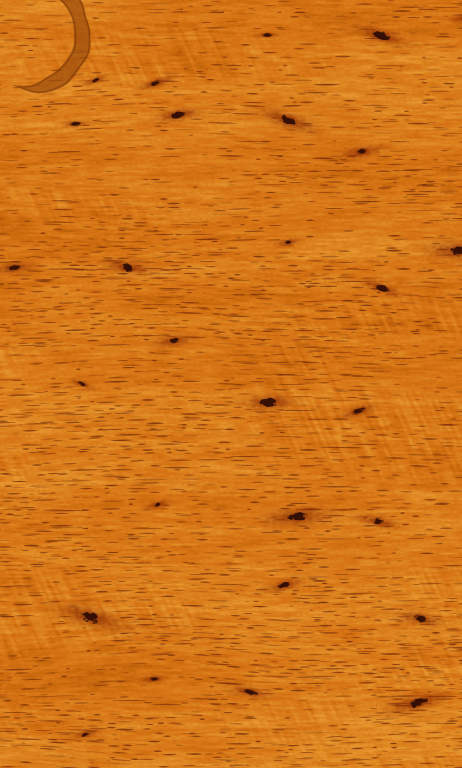
Give the GLSL for this texture, as a Shadertoy shader.

```glsl
// Palette, dark to light
const vec3 WOOD[6] = vec3[6](
    vec3(0.61, 0.24, 0.04), vec3(0.72, 0.34, 0.03), vec3(0.78, 0.41, 0.05),
    vec3(0.84, 0.45, 0.08), vec3(0.86, 0.51, 0.12), vec3(0.90, 0.58, 0.18));
const vec3 PORE_COLOR = vec3(0.40, 0.13, 0.03);
const vec3 HALO_COLOR = vec3(0.56, 0.19, 0.02);
const vec3 KNOT_COLOR = vec3(0.17, 0.04, 0.02);
const vec3 STAIN_COLOR = vec3(0.62, 0.31, 0.05);
const vec3 STAIN_RIM = vec3(0.43, 0.18, 0.02);

// Tone, 0 to 1 along the palette
const float BASE_TONE = 0.84;
const float BAND_CONTRAST = 0.62;
const float STREAK_CONTRAST = 0.42;
const float FIBER_CONTRAST = 0.42;
const float SPECK_CONTRAST = 0.22;
const float CHATTER_CONTRAST = 0.45;

// Sizes, in canvas heights
const float KNOT_CELL = 0.145;
const float KNOT_CHANCE = 0.85;
const int PORE_LAYERS = 4;
const vec2 PORE_CELL = vec2(0.022, 0.0052);
const vec2 STAIN_CENTER = vec2(0.039, 0.954);
const float STAIN_RADIUS = 0.069;
const float STAIN_WIDTH = 0.0095;

float hash(vec2 p) {
    vec3 q = fract(vec3(p.xyx) * 0.1031);
    q += dot(q, q.yzx + 33.33);
    return fract((q.x + q.y) * q.z);
}

vec2 hash2(vec2 p) {
    return vec2(hash(p + 17.3), hash(p + 71.9));
}

float noise(vec2 p) {
    vec2 i = floor(p), f = fract(p);
    f = f * f * (3.0 - 2.0 * f);
    return mix(mix(hash(i), hash(i + vec2(1, 0)), f.x),
               mix(hash(i + vec2(0, 1)), hash(i + vec2(1, 1)), f.x), f.y);
}

vec3 woodColor(float tone) {
    float t = clamp(tone, 0.0, 1.25) * 4.0;
    int i = min(int(t), 4);
    return mix(WOOD[i], WOOD[i + 1], t - float(i));
}

// Bands, streaks, fibers and crosswise tool marks
float grainTone(vec2 p) {
    float band = 0.6 * noise(p * vec2(2.0, 9.0) + 4.0) + 0.4 * noise(p * vec2(4.0, 31.0));
    float streak = 0.5 * noise(p * vec2(9.0, 85.0)) + 0.5 * noise(p * vec2(22.0, 190.0));
    float fiber = noise(p * vec2(48.0, 400.0));
    float speck = noise(p * vec2(260.0, 480.0));
    float patchMask = smoothstep(0.55, 0.85, noise(p * vec2(5.0, 15.0) + 30.0));
    float chatter = noise(vec2(p.x + 0.45 * p.y, p.y) * vec2(210.0, 24.0)) - 0.6;
    return BASE_TONE + BAND_CONTRAST * (band - 0.5) + STREAK_CONTRAST * (streak - 0.5)
        + FIBER_CONTRAST * (fiber - 0.5) + SPECK_CONTRAST * (speck - 0.5)
        + CHATTER_CONTRAST * patchMask * chatter;
}

// Short tapered dashes along the grain
float pores(vec2 p, float px) {
    float cover = 0.0;
    float density = 0.07 + 0.42 * noise(p * vec2(5.0, 17.0) + 9.0);
    density *= mix(1.0, 0.55, smoothstep(0.75, 0.9, p.y));
    for (int k = 0; k < PORE_LAYERS; k++) {
        float layer = float(k);
        vec2 cell = PORE_CELL * (1.0 + 0.45 * layer);
        vec2 q = p / cell + layer * 37.7;
        q.x += 50.0 * hash(vec2(floor(q.y), layer));
        vec2 id = floor(q) + layer * 131.0;
        vec2 rnd = hash2(id);
        float halfLength = mix(0.14, 0.46, rnd.x);
        vec2 center = vec2(mix(halfLength, 1.0 - halfLength, rnd.y), 0.3 + 0.4 * hash(id + 5.1));
        vec2 d = fract(q) - center;
        float taper = 1.0 - d.x * d.x / (halfLength * halfLength);
        float thickness = mix(0.0005, 0.0011, hash(id + 8.7)) * taper;
        float dash = clamp((thickness - abs(d.y) * cell.y) / px + 0.5, 0.0, 1.0);
        dash *= smoothstep(0.0, 0.3, taper) * step(hash(id + 2.9), density);
        cover = max(cover, dash * mix(0.2, 0.75, hash(id + 12.4)));
    }
    return cover;
}

// x: dark core, y: reddish halo drawn out along the grain
vec2 knots(vec2 p, float px) {
    vec2 result = vec2(0.0);
    vec2 base = floor(p / KNOT_CELL);
    float ragged = noise(p * vec2(230.0, 320.0)) - 0.5;
    for (int j = -1; j <= 1; j++)
    for (int i = -1; i <= 1; i++) {
        vec2 id = base + vec2(i, j);
        vec2 d = p - (id + 0.12 + 0.76 * hash2(id)) * KNOT_CELL;
        float size = hash(id + 41.0);
        float radius = mix(0.0024, 0.0078, size * size);
        float present = step(hash(id + 23.0), KNOT_CHANCE);
        d.y += d.x * (hash(id + 61.0) - 0.5) * 0.7;
        float stretch = mix(1.1, 2.1, hash(id + 53.0));
        float core = length(d / vec2(stretch, 0.85)) - radius * (1.0 + 0.9 * ragged);
        float halo = length(d / vec2(4.0, 1.15)) / radius + 0.6 * ragged;
        result.x = max(result.x, present * (1.0 - smoothstep(-px, px, core)));
        result.y = max(result.y, present * exp(-0.65 * halo * halo));
    }
    return result;
}

// Partial ring left by a wet cup; x: film, y: darker rim
vec2 ringStain(vec2 p, float px) {
    vec2 d = p - STAIN_CENTER;
    float angle = atan(d.y, d.x);
    float ends = smoothstep(-1.95, -1.1, angle) * (1.0 - smoothstep(0.9, 1.3, angle));
    float wobble = 0.005 * (noise(p * 45.0) - 0.5);
    float edge = abs(length(d) - STAIN_RADIUS + wobble) - STAIN_WIDTH * ends;
    float film = (1.0 - smoothstep(-px, px, edge)) * step(0.01, ends);
    return vec2(film, film * smoothstep(-0.0035, -0.0005, edge));
}

void mainImage(out vec4 fragColor, in vec2 fragCoord) {
    vec2 p = fragCoord / iResolution.y;
    float px = 1.0 / iResolution.y;
    vec2 wavy = p + vec2(0.0, 0.012 * noise(p * vec2(5.0, 7.0)));

    vec3 color = woodColor(grainTone(wavy));
    color = mix(color, PORE_COLOR, pores(wavy, px));

    vec2 stain = ringStain(p, px);
    color = mix(color, STAIN_COLOR, 0.7 * stain.x);
    color = mix(color, STAIN_RIM, 0.55 * stain.y);

    vec2 knot = knots(p, px);
    color = mix(color, HALO_COLOR, 0.75 * knot.y);
    color = mix(color, KNOT_COLOR, 0.92 * knot.x);
    fragColor = vec4(color, 1.0);
}
```
